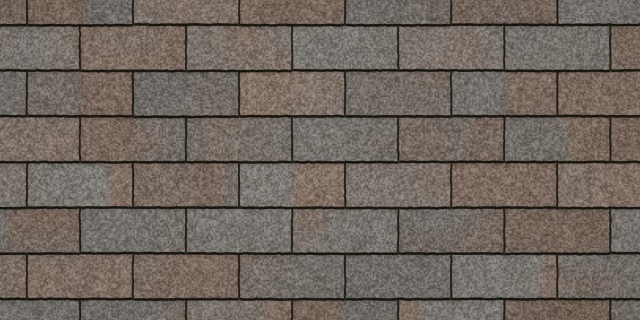
Give the GLSL for this texture, as a Shadertoy shader.

```glsl
const vec2 TAB_SIZE = vec2(0.3315, 0.1428);   // in canvas heights
const vec2 FIRST_CORNER = vec2(0.084, 0.065);
const float COURSE_HALF_WIDTH = 0.0040;
const float JOINT_HALF_WIDTH = 0.0029;

const vec3 BROWN = vec3(0.480, 0.413, 0.370);
const vec3 GREY = vec3(0.455, 0.440, 0.420);
const vec3 GAP = vec3(0.095, 0.085, 0.060);

float hash(vec2 p) {
    vec3 q = fract(p.xyx * 0.1031);
    q += dot(q, q.yzx + 33.33);
    return fract((q.x + q.y) * q.z);
}

float valueNoise(vec2 p) {
    vec2 cell = floor(p);
    vec2 f = fract(p);
    f = f * f * (3.0 - 2.0 * f);
    float low = mix(hash(cell), hash(cell + vec2(1.0, 0.0)), f.x);
    float high = mix(hash(cell + vec2(0.0, 1.0)), hash(cell + 1.0), f.x);
    return mix(low, high, f.y);
}

// Position along a course in tabs; every second course shifts by half a tab
float alongCourse(float x, float course) {
    return (x - FIRST_CORNER.x) / TAB_SIZE.x - 0.5 * mod(course, 2.0);
}

float lineMask(float dist, float halfWidth, float pixel) {
    return 1.0 - smoothstep(halfWidth - 0.75 * pixel, halfWidth + 0.75 * pixel, abs(dist));
}

// Granule blend: each tab may change colour at a random split
vec3 tabColour(vec2 tab, float along, vec2 p) {
    float split = mix(0.2, 0.9, hash(tab + 17.0));
    float change = smoothstep(split - 0.08, split + 0.08, along);
    float left = hash(tab + 41.0);
    float right = mix(left, hash(tab + 73.0), step(0.45, hash(tab + 97.0)));
    float greyness = mix(left, right, change) + 0.35 * (valueNoise(p * 9.0) - 0.5);
    float tone = 1.0 + 0.11 * (hash(tab + 131.0) - 0.5);
    return mix(BROWN, GREY, smoothstep(0.1, 0.9, greyness)) * tone;
}

float granules(vec2 p) {
    float fine = valueNoise(p * 203.0) - 0.5;
    float coarse = valueNoise(p * 113.0 + 57.0) - 0.5;
    float mottling = valueNoise(p * 31.0 + 19.0) - 0.5;
    return 0.19 * fine + 0.08 * coarse + 0.03 * mottling;
}

// Signed height above the ragged lower edge of the nearest course
float courseEdge(vec2 p, float rows) {
    float course = floor(rows + 0.5);
    float tab = floor(alongCourse(p.x, course));
    float step_ = 0.0022 * (hash(vec2(tab, course) + 151.0) - 0.5);
    float wobble = 0.0022 * (valueNoise(vec2(p.x * 85.0, course * 7.0)) - 0.5);
    return (rows - course) * TAB_SIZE.y + step_ + wobble;
}

// Signed distance to the nearest upright joint
float jointEdge(vec2 p, float along, float course) {
    float joint = floor(along + 0.5);
    float wobble = 0.0022 * (valueNoise(vec2(p.y * 75.0, joint + course * 13.0)) - 0.5);
    return (along - joint) * TAB_SIZE.x + wobble;
}

void mainImage(out vec4 fragColor, in vec2 fragCoord) {
    vec2 p = fragCoord / iResolution.y;
    float pixel = 1.0 / iResolution.y;
    float rows = (p.y - FIRST_CORNER.y) / TAB_SIZE.y;
    float course = floor(rows);
    float along = alongCourse(p.x, course);
    vec2 tab = vec2(floor(along), course);

    // Mineral surface
    vec3 colour = tabColour(tab, fract(along), p) + granules(p);

    // Soft shade under each course and beside each joint
    float edge = courseEdge(p, rows);
    float joint = jointEdge(p, along, course);
    float below = step(edge, 0.0) * exp(edge / 0.006);
    float beside = exp(-abs(joint) / 0.003);
    colour *= 1.0 - 0.22 * below - 0.15 * beside;

    // Dark gaps; the course shadow thins where a joint opens above it
    float upperCourse = floor(rows + 0.5);
    float upperAlong = alongCourse(p.x, upperCourse);
    float opening = lineMask(jointEdge(p, upperAlong, upperCourse), JOINT_HALF_WIDTH, pixel);
    float courseGap = lineMask(edge, COURSE_HALF_WIDTH, pixel) * (1.0 - 0.25 * opening);
    float jointGap = lineMask(joint, JOINT_HALF_WIDTH, pixel);
    vec3 gapColour = GAP + 0.05 * (valueNoise(p * 150.0) - 0.5);
    colour = mix(colour, gapColour, max(courseGap, 0.92 * jointGap));

    // Gentle falloff toward the sides
    vec2 centred = fragCoord / iResolution.xy - 0.5;
    colour *= 1.02 - 0.16 * dot(centred, centred);
    fragColor = vec4(clamp(colour, 0.0, 1.0), 1.0);
}
```
